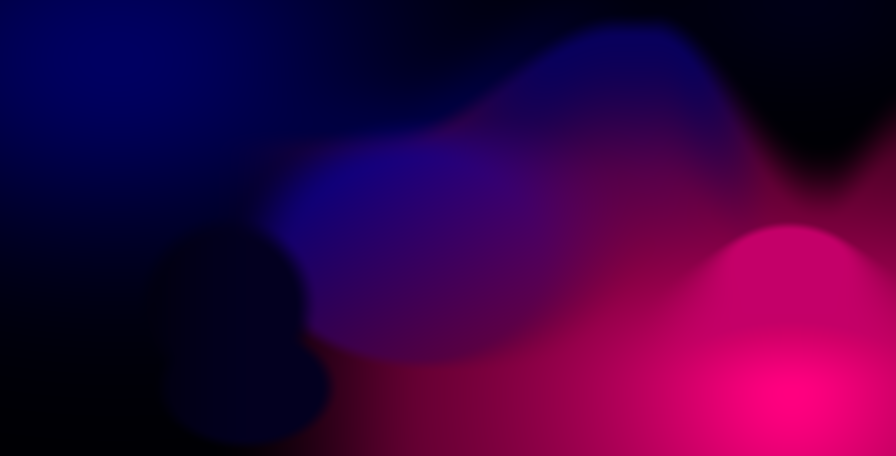
Reproduce this background procedurally as a WebGL 1 fragment shader.

```glsl
precision highp float;
uniform vec2 u_resolution;

#define ASPECT 1.97
#define NAVY vec3(0.0, 0.0, 0.37)
#define INDIGO vec3(0.03, 0.0, 0.36)
#define HOT_PINK vec3(1.0, 0.0, 0.5)
#define DOME_PINK vec3(0.77, 0.0, 0.41)
#define SHADOW vec3(0.01, 0.0, 0.125)
#define PINK_CENTER vec2(1.74, 0.14)

float glow(vec2 p, vec2 center, vec2 size) {
  vec2 q = (p - center) / size;
  return exp(-dot(q, q));
}

// 1 inside the ellipse, 0 outside, with a relative edge softness
float ellipse(vec2 p, vec2 center, vec2 radii, float softness) {
  float d = length((p - center) / radii);
  return 1.0 - smoothstep(1.0 - softness, 1.0 + softness, d);
}

// Height of the large wave's upper edge
float ridgeHeight(float x) {
  return 0.69 + 0.255 * smoothstep(0.85, 1.36, x)
              - 0.345 * smoothstep(1.44, 1.80, x)
              + 0.14 * smoothstep(1.82, 2.0, x);
}

vec3 nightSky(vec2 p, float ridge) {
  float light = glow(p, vec2(0.256, 0.872), vec2(0.6, 0.41));
  light += 0.45 * glow(vec2(p.x, p.y - ridge), vec2(1.0, 0.0), vec2(0.3, 0.11));
  light += 0.2 * glow(p, vec2(1.77, 1.0), vec2(0.3, 0.2));
  return NAVY * light + vec3(0.0, 0.0, 0.012);
}

// Pink light that falls off faster upward than sideways
vec3 pinkField(vec2 p) {
  vec2 q = p - PINK_CENTER;
  q.y *= mix(1.0, 1.9, step(0.0, q.y));
  float light = exp(-1.25 * (sqrt(dot(q, q) + 0.01) - 0.1));
  float violet = smoothstep(0.35, 0.7, p.y) * (1.0 - smoothstep(1.4, 1.8, p.x));
  return HOT_PINK * light + vec3(0.0, 0.0, 0.14 * violet);
}

vec3 addWave(vec3 col, vec2 p, float ridge) {
  float depth = ridge - p.y;
  float crest = smoothstep(0.9, 1.25, p.x) * (1.0 - smoothstep(1.5, 1.7, p.x));
  crest *= 1.0 - smoothstep(0.0, 0.35, depth);
  vec3 fill = mix(pinkField(p), INDIGO, crest);
  float softness = mix(0.03, 0.09, smoothstep(1.4, 1.75, p.x));
  float mask = smoothstep(-softness, softness, depth) * smoothstep(0.45, 0.95, p.x);
  return mix(col, fill, mask);
}

vec3 addBlueBlob(vec3 col, vec2 p) {
  vec2 center = vec2(0.936, 0.449);
  vec2 radii = vec2(0.36, 0.249);
  vec2 q = (p - center) / radii;
  float softness = mix(0.07, 0.22, smoothstep(-0.8, 0.3, q.y));
  softness += 0.2 * smoothstep(0.0, 1.0, q.x);
  vec2 shift = vec2(p.x - 0.8, 0.62 - p.y);
  vec3 fill = vec3(0.08 + dot(shift, vec2(0.4, 0.45)), 0.0,
                   0.48 - dot(shift, vec2(0.1, 0.5)));
  return mix(col, max(fill, 0.0), ellipse(p, center, radii, softness));
}

vec3 addPinkDome(vec3 col, vec2 p) {
  float softness = mix(0.55, 0.06, smoothstep(0.3, 0.48, p.y));
  float mask = ellipse(p, vec2(1.735, 0.3), vec2(0.21, 0.205), softness);
  mask *= smoothstep(0.12, 0.32, p.y);
  return max(col, mix(col, DOME_PINK, mask));
}

vec3 addShadow(vec3 col, vec2 p) {
  float upper = ellipse(p, vec2(0.5, 0.33), vec2(0.175, 0.175), 0.16);
  float lower = ellipse(p, vec2(0.54, 0.15), vec2(0.185, 0.125), 0.12);
  float mask = 1.0 - (1.0 - upper) * (1.0 - lower);
  return mix(col, SHADOW * smoothstep(0.1, 0.58, p.x), mask);
}

void main() {
  vec2 p = gl_FragCoord.xy / u_resolution * vec2(ASPECT, 1.0);
  float ridge = ridgeHeight(p.x);

  // Layers from back to front
  vec3 col = nightSky(p, ridge);
  col = addWave(col, p, ridge);
  col = addBlueBlob(col, p);
  col = addPinkDome(col, p);
  col = addShadow(col, p);
  gl_FragColor = vec4(clamp(col, 0.0, 1.0), 1.0);
}
```
